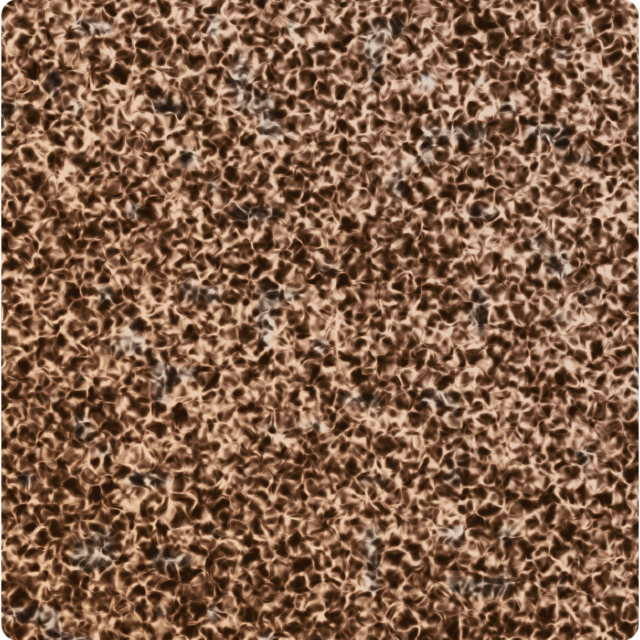
A WebGL 1 fragment shader for this texture:

```glsl
precision highp float;
// Hammered copper plate: dark round dimples between pale, broken veins.
// Two warped cellular layers and soft grain add up to a height, which is
// spread evenly over a brown-to-cream ramp and cut to a rounded square.
uniform vec2 u_resolution;

const vec3 SOOT   = vec3(0.14, 0.07, 0.03);
const vec3 UMBER  = vec3(0.21, 0.12, 0.05);
const vec3 BROWN  = vec3(0.33, 0.20, 0.11);
const vec3 COPPER = vec3(0.45, 0.29, 0.20);
const vec3 TAN    = vec3(0.61, 0.44, 0.33);
const vec3 SAND   = vec3(0.78, 0.61, 0.48);
const vec3 CREAM  = vec3(0.91, 0.79, 0.68);

float hash(vec2 p) {
  return fract(sin(dot(p, vec2(127.1, 311.7))) * 43758.5453);
}

vec2 hash2(vec2 p) {
  return vec2(hash(p), hash(p + vec2(37.3, 91.7)));
}

float valueNoise(vec2 p) {
  vec2 cell = floor(p);
  vec2 f = fract(p);
  f = f * f * (3.0 - 2.0 * f);
  float low = mix(hash(cell), hash(cell + vec2(1.0, 0.0)), f.x);
  float high = mix(hash(cell + vec2(0.0, 1.0)), hash(cell + vec2(1.0)), f.x);
  return mix(low, high, f.y);
}

// Noise centred on zero with a spread near one.
float grain(vec2 p) {
  return (valueNoise(p) - 0.5) / 0.21;
}

// High on the seams between cells, low in their middles; spread near one.
float veins(vec2 p) {
  vec2 cell = floor(p);
  float nearest = 8.0;
  float second = 8.0;
  for (int j = -1; j <= 1; j++) {
    for (int i = -1; i <= 1; i++) {
      vec2 neighbour = cell + vec2(float(i), float(j));
      float d = length(neighbour + hash2(neighbour) - p);
      second = min(second, max(nearest, d));
      nearest = min(nearest, d);
    }
  }
  float gap = second - nearest;
  return (0.31 - sqrt(gap * gap + 0.003)) / 0.2;
}

vec2 warp(vec2 p, float scale, float amount) {
  vec2 q = p * scale;
  return p + amount * (vec2(valueNoise(q), valueNoise(q + 53.0)) - 0.5);
}

float plateHeight(vec2 uv) {
  vec2 p = warp(uv, 60.0, 0.014);
  float dimples = 0.72 * veins(p * 38.0) + 0.42 * veins(p * 70.0 + 17.0);
  float speckle = 0.46 * grain(uv * 125.0 + 7.0) + 0.30 * grain(uv * 52.0 + 29.0);
  float patches = 0.10 * grain(uv * 9.0 + 3.0) + 0.25 * (uv.y - 0.5);
  return dimples + speckle + patches;
}

// Turns a bell-shaped value into an even share of 0 to 1.
float evenShare(float z) {
  return 1.0 / (1.0 + exp(-1.7 * z));
}

float between(float a, float b, float x) {
  return clamp((x - a) / (b - a), 0.0, 1.0);
}

vec3 copperRamp(float t) {
  vec3 c = mix(SOOT, UMBER, between(0.0, 0.09, t));
  c = mix(c, BROWN, between(0.09, 0.30, t));
  c = mix(c, COPPER, between(0.30, 0.535, t));
  c = mix(c, TAN, between(0.535, 0.73, t));
  c = mix(c, SAND, between(0.73, 0.88, t));
  return mix(c, CREAM, between(0.88, 0.97, t));
}

// Warm towards the left and bottom, with a few dull grey spots.
vec3 tint(vec3 colour, vec2 uv) {
  float warmth = 0.5 - 0.5 * uv.x + 0.4 * (0.5 - uv.y);
  colour *= mix(vec3(0.98, 1.0, 1.05), vec3(1.03, 1.0, 0.91), clamp(warmth, 0.0, 1.0));
  float dull = smoothstep(0.72, 0.95, valueNoise(uv * 24.0 + 81.0));
  float grey = dot(colour, vec3(0.3, 0.59, 0.11));
  return mix(colour, vec3(grey), 0.4 * dull);
}

float roundedBox(vec2 p, vec2 extent, float radius) {
  vec2 q = abs(p) - extent + radius;
  return length(max(q, 0.0)) + min(max(q.x, q.y), 0.0) - radius;
}

void main() {
  vec2 uv = gl_FragCoord.xy / u_resolution;
  float pixel = 1.0 / min(u_resolution.x, u_resolution.y);
  vec3 plate = tint(copperRamp(evenShare(plateHeight(uv))), uv);
  float edge = roundedBox(uv - 0.5, vec2(0.498, 0.501), 0.026);
  float outside = smoothstep(-pixel, pixel, edge);
  gl_FragColor = vec4(mix(plate, vec3(1.0), outside), 1.0);
}
```
